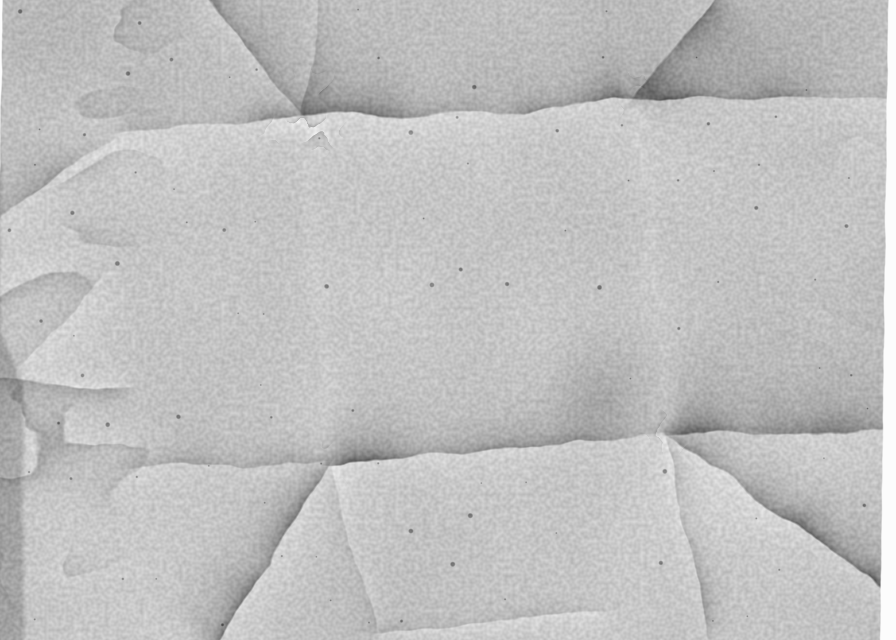
Write a WebGL 2 fragment shader that draws this texture.

```glsl
#version 300 es
precision highp float;
// Sheet of grey paper, once folded: shaded creases, wrinkled left side, fine tooth and specks.

#define PAPER 0.768
#define BACKDROP 0.99
#define GRAIN 0.085
#define MOTTLE 0.045
#define WOBBLE 0.010
#define WRINKLE 0.17
#define SPECK_CELLS 13.0

uniform vec2 u_resolution;
out vec4 fragColor;

// Corners where the main folds meet, in units of canvas height
const vec2 NW = vec2(0.475, 0.818);
const vec2 NE = vec2(0.993, 0.848);
const vec2 SW = vec2(0.516, 0.275);
const vec2 SE = vec2(1.042, 0.322);
const vec2 W_TOP = vec2(0.180, 0.790);
const vec2 W_LOW = vec2(0.200, 0.270);
const vec2 FOOT_L = vec2(0.587, 0.013);
const vec2 FOOT_R = vec2(1.106, 0.007);

vec2 hash2(vec2 c) {
  vec3 q = fract(c.xyx * vec3(0.1031, 0.1030, 0.0973));
  q += dot(q, q.yzx + 33.33);
  return fract((q.xx + q.yz) * q.zy);
}

float cornerSlope(vec2 cell, vec2 offset) {
  float angle = 6.2832 * hash2(cell).x;
  return dot(vec2(cos(angle), sin(angle)), offset);
}

float gradientNoise(vec2 p) {
  vec2 i = floor(p), f = p - i;
  vec2 w = f * f * f * (f * (f * 6.0 - 15.0) + 10.0);
  vec2 e = vec2(1.0, 0.0);
  return mix(mix(cornerSlope(i, f), cornerSlope(i + e.xy, f - e.xy), w.x),
             mix(cornerSlope(i + e.yx, f - e.yx), cornerSlope(i + e.xx, f - e.xx), w.x), w.y);
}

float fbm(vec2 p) {
  float sum = 0.0, amp = 1.0;
  for (int i = 0; i < 4; i++) {
    sum += amp * gradientNoise(p);
    p = mat2(1.6, 1.2, -1.2, 1.6) * p + 7.3;
    amp *= 0.5;
  }
  return sum;
}

// Shadow on the positive side of a crease, glow on the negative side
float creaseShade(float s, float width, float dark, float light, float soft) {
  float d = abs(s);
  float shadow = dark * (0.75 * exp(-d / width) + 0.4 * exp(-d / (0.2 * width)));
  return mix(light * exp(-d / width), -shadow, smoothstep(-soft, soft, s));
}

// Straight fold from a to b, in shadow on its left; dark gives the strength at each end
float fold(vec2 p, vec2 a, vec2 b, vec2 dark, float light, float width) {
  float len = length(b - a);
  vec2 dir = (b - a) / len, q = p - a;
  float along = dot(q, dir);
  float s = dir.x * q.y - dir.y * q.x + WOBBLE * fbm(p * 9.0 + a * 5.0);
  float ends = smoothstep(-0.025, 0.03, along) * smoothstep(-0.025, 0.03, len - along);
  float uneven = 1.0 + 1.1 * gradientNoise(vec2(along * 9.0, s * 4.0) + a * 31.0);
  float strength = mix(dark.x, dark.y, clamp(along / len, 0.0, 1.0));
  return ends * creaseShade(s, width, strength * uneven, light, 1.5 / u_resolution.y);
}

float mainFolds(vec2 p) {
  // Upper row
  float v = fold(p, W_TOP, NW, vec2(0.10, 0.17), 0.06, 0.040);
  v += fold(p, NW, vec2(0.80, 0.825), vec2(0.25, 0.19), 0.07, 0.045);
  v += fold(p, vec2(0.80, 0.825), NE, vec2(0.17, 0.34), 0.07, 0.035);
  v += fold(p, NE, vec2(1.42, 0.845), vec2(0.30, 0.05), 0.05, 0.040);
  v += fold(p, vec2(0.315, 1.01), NW, vec2(0.28, 0.14), 0.06, 0.035);
  v += fold(p, vec2(1.118, 1.01), NE, vec2(0.20, 0.26), 0.05, 0.045);
  v += fold(p, vec2(0.500, 1.02), NW, vec2(0.06, 0.10), 0.05, 0.020);
  // Soft uprights
  v += fold(p, SW, NW, vec2(-0.035, -0.02), 0.03, 0.030);
  v += fold(p, SE, NE, vec2(-0.02, -0.03), 0.03, 0.030);
  // Lower row
  v += fold(p, W_LOW, SW, vec2(0.13, 0.09), 0.04, 0.035);
  v += fold(p, SW, SE, vec2(0.34, 0.06), 0.07, 0.035);
  v += fold(p, SE, vec2(1.42, 0.326), vec2(0.24, 0.22), 0.04, 0.060);
  v += fold(p, vec2(0.335, -0.01), SW, vec2(0.34, 0.15), 0.06, 0.040);
  v += fold(p, SE, vec2(1.390, 0.073), vec2(0.18, 0.38), 0.06, 0.035);
  v += fold(p, FOOT_L, SW, vec2(0.07, 0.05), 0.05, 0.020);
  v += fold(p, SE, FOOT_R, vec2(0.10, 0.17), 0.04, 0.018);
  v += fold(p, FOOT_L, vec2(0.947, 0.044), vec2(0.08, 0.07), 0.08, 0.020);
  // Bends running in from the left edge
  v += fold(p, vec2(-0.02, 0.645), W_TOP, vec2(0.16, 0.08), 0.04, 0.045);
  v += fold(p, vec2(-0.02, 0.410), vec2(0.20, 0.390), vec2(-0.03, -0.10), -0.16, 0.018);
  v += fold(p, vec2(0.030, 0.420), vec2(0.164, 0.572), vec2(0.05, 0.06), 0.06, 0.040);
  return v;
}

// Random creases along the zero line of warped noise, broken into patches
float wrinkles(vec2 p) {
  float s = gradientNoise(p + 0.35 * fbm(p * 0.9 + 4.0));
  float patchy = smoothstep(-0.15, 0.35, gradientNoise(p * 0.8 + 17.0));
  return patchy * creaseShade(s, 0.16, 1.0, 0.4, 0.025);
}

float nearPoint(vec2 p, vec2 c, float r) {
  vec2 d = (p - c) / r;
  return exp(-dot(d, d));
}

float specks(vec2 p) {
  vec2 g = p * SPECK_CELLS, cell = floor(g), h = hash2(cell + 3.0);
  float radius = 0.012 + 0.035 * h.x * h.x;
  float dist = length(g - cell - 0.15 - 0.7 * hash2(cell + 51.0));
  float soft = SPECK_CELLS / u_resolution.y;
  return step(0.6, h.y) * (1.0 - smoothstep(radius - soft, radius + soft, dist));
}

void main() {
  vec2 p = gl_FragCoord.xy / u_resolution.y;
  float px = 1.0 / u_resolution.y;

  // Broad tone and folds
  float tone = PAPER + MOTTLE * fbm(p * 2.6) - 0.025 * smoothstep(0.80, 0.95, p.y);
  tone += mainFolds(p) - 0.10 * nearPoint(p, vec2(0.94, 0.38), 0.07);

  // Wrinkles at the left, faint ones at the right, crumpled corners
  float side = 1.0 - smoothstep(0.05, 0.34, p.x) + 0.25 * smoothstep(1.15, 1.35, p.x);
  tone += WRINKLE * side * wrinkles(p * vec2(5.0, 8.0) + 2.0);
  float corners = nearPoint(p, NW, 0.05) + 0.6 * nearPoint(p, NE, 0.03)
                + 0.6 * nearPoint(p, SE, 0.03) + 0.5 * nearPoint(p, SW, 0.03);
  tone += 0.28 * corners * wrinkles(p * 26.0);

  // Shaded strip at the lower left edge
  float strip = 0.036 * smoothstep(0.50, 0.38, p.y) + 0.004 * fbm(p * 12.0);
  tone -= 0.14 * (1.0 - smoothstep(strip - 0.006, strip + 0.006, p.x));

  // Paper tooth and specks
  float tooth = gradientNoise(p * 165.0) + 0.5 * gradientNoise(p * vec2(70.0, 95.0));
  tone = clamp(tone, 0.22, 0.90) + GRAIN * tooth;
  tone -= 0.3 * specks(p);

  // Backdrop beyond the slightly ragged sheet edges
  float ragged = 0.002 * fbm(vec2(p.y * 14.0, 2.0));
  float right = mix(1.375, 1.388, p.y) + ragged;
  float left = 0.006 * smoothstep(0.6, 1.0, p.y) - 0.002 + ragged;
  float sheet = smoothstep(left - px, left + px, p.x) * (1.0 - smoothstep(right - px, right + px, p.x));
  fragColor = vec4(vec3(mix(BACKDROP, tone, sheet)), 1.0);
}
```
